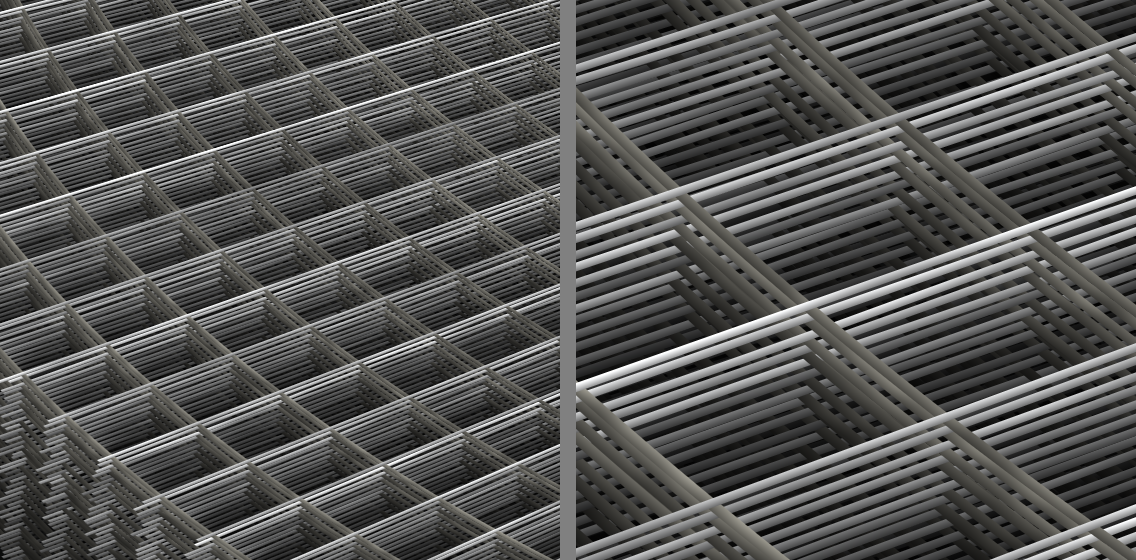
Left, the full canvas; right, a detail of the centre.
Give the GLSL for this pattern, as a WebGL 1 fragment shader.

```glsl
precision highp float;

uniform vec2 u_resolution;

const int SHEETS = 44;
const float SHEET_GAP = 0.0081;
const float LAST_BAR = -4.0;

float hash(vec2 p) {
  return fract(sin(dot(p, vec2(127.1, 311.7))) * 43758.5453);
}

float noise(vec2 p) {
  vec2 cell = floor(p);
  vec2 f = fract(p);
  f = f * f * (3.0 - 2.0 * f);
  float low = mix(hash(cell), hash(cell + vec2(1.0, 0.0)), f.x);
  float high = mix(hash(cell + vec2(0.0, 1.0)), hash(cell + 1.0), f.x);
  return mix(low, high, f.y);
}

// Perspective plane: x counts the cross bars, y counts the long wires
vec2 sheetCoords(vec2 q) {
  const float recede = 0.0193;
  vec2 along = vec2(0.1339, -0.0340) - recede * q;
  vec2 across = vec2(0.0781, 0.0651);
  vec2 d = q - vec2(0.492, 0.323);
  float det = along.x * across.y - along.y * across.x;
  vec2 g = vec2(d.x * across.y - d.y * across.x,
                along.x * d.y - along.y * d.x) / det;
  // The sheets sag, so the cross bars bow and spread toward the viewer
  float s = (g.y - 1.5) / 4.5;
  g.x = (g.x + 0.375 * (1.0 - s * s)) / (1.0 + 0.025 * g.y);
  return g;
}

// Signed distance to the nearest whole number
float toLine(float x) {
  return x - floor(x + 0.5);
}

float coverage(float d, float radius, float pixel) {
  return clamp((radius - abs(d)) / pixel + 0.5, 0.0, 1.0);
}

// Bright long wire: rgb and coverage
vec4 longWire(vec2 g, float sheet, float pixel) {
  const float radius = 0.028;
  float line = floor(g.y + 0.5);
  float wobble = (noise(vec2(g.x * 0.8, line * 7.0 + sheet * 3.1)) - 0.5) * 0.025;
  float d = toLine(g.y) + wobble * min(sheet, 1.0);
  float tip = LAST_BAR - 0.14 - 0.16 * hash(vec2(line, sheet + 4.0));
  float mask = coverage(d, radius, pixel) * smoothstep(tip - 0.01, tip + 0.01, g.x);
  float sheen = 0.62 + 0.4 * hash(vec2(line, sheet));
  sheen *= 0.82 + 0.3 * noise(vec2(g.x * 1.7 + sheet * 5.0, line * 9.0));
  float rounding = 1.0 - 0.3 * clamp(d / radius, -1.0, 1.0);
  return vec4(vec3(0.95, 0.955, 0.96) * sheen * rounding, mask);
}

// Dull cross bar: rgb and coverage
vec4 crossBar(vec2 g, float sheet, float pixel) {
  const float radius = 0.026;
  float line = floor(g.x + 0.5);
  float d = toLine(g.x);
  float inside = step(LAST_BAR - 0.5, line);
  float mask = coverage(d, radius, pixel) * inside;
  float tone = 0.34 + 0.14 * hash(vec2(line + 31.0, sheet));
  tone *= 0.85 + 0.3 * noise(vec2(g.y * 5.0, line * 3.0 + sheet));
  float rounding = 1.0 + 0.25 * clamp(d / radius, -1.0, 1.0);
  return vec4(vec3(1.0, 0.985, 0.92) * tone * rounding, mask);
}

// Light fades down inside the cells but reaches the open side
float lightAt(vec2 g, float sheet) {
  float enclosed = smoothstep(LAST_BAR - 0.1, LAST_BAR + 0.8, g.x);
  float fade = mix(0.105, 0.135, smoothstep(-2.0, 7.0, g.y));
  float openness = mix(0.68, 1.0, max(enclosed, 1.0 - min(sheet, 3.0) / 3.0));
  return openness * exp(-sheet * mix(0.012, fade, enclosed));
}

void main() {
  vec2 q = gl_FragCoord.xy / u_resolution;
  q.y = 1.0 - q.y;
  float pixel = 1.0 / min(u_resolution.x, u_resolution.y);
  vec3 color = vec3(0.0);
  float remaining = 1.0;

  // Composite the stack from the top sheet down
  for (int k = 0; k < SHEETS; k++) {
    float sheet = float(k);
    float lower = min(sheet, 1.0);
    float drop = sheet * SHEET_GAP + lower * 0.003 * (hash(vec2(sheet, 2.0)) - 0.5);
    vec2 g = sheetCoords(q - vec2(0.0, drop));
    g.x += lower * 0.09 * (hash(vec2(sheet, 8.0)) - 0.5);
    float light = lightAt(g, sheet);

    vec4 wire = longWire(g, sheet, pixel * 11.0);
    color += remaining * wire.a * wire.rgb * light;
    remaining *= 1.0 - wire.a;

    vec4 bar = crossBar(g, sheet, pixel * 8.5);
    color += remaining * bar.a * bar.rgb * light;
    remaining *= 1.0 - bar.a;
    if (remaining < 0.01) break;
  }

  color += remaining * vec3(0.045, 0.046, 0.048);
  gl_FragColor = vec4(min(color, 1.0), 1.0);
}
```
